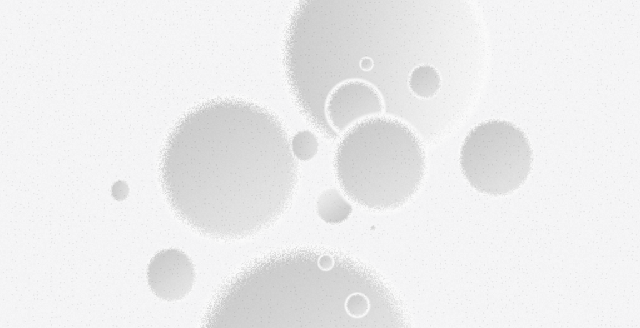
Give the GLSL for this background, as a WebGL 1 fragment shader.

```glsl
precision highp float;

uniform vec2 u_resolution;

#define PAPER vec3(0.958, 0.958, 0.962)
#define RIM_COLOR vec3(0.975)
#define SHADE_DARK 0.795
#define GRAIN_DENSITY 262.0
#define GRAIN_STRENGTH 0.016
#define SPECK_DENSITY 75.0
#define SPECK_STRENGTH 0.05
#define EDGE_DITHER 0.55

float hash(vec2 p) {
  vec3 q = fract(vec3(p.xyx) * 0.1031);
  q += dot(q, q.yzx + 33.33);
  return fract((q.x + q.y) * q.z);
}

// Sparse round specks, one candidate per cell
float specks(vec2 p) {
  vec2 cell = floor(p * SPECK_DENSITY);
  vec2 jitter = 0.25 + 0.5 * vec2(hash(cell + 3.1), hash(cell + 17.7));
  float dist = length(fract(p * SPECK_DENSITY) - jitter);
  float present = step(0.72, hash(cell + 41.3));
  return present * (1.0 - smoothstep(0.08, 0.24, dist));
}

// Pale rim disc below a shaded body; soft is the width of the body's edge
void paintBubble(inout vec3 color, vec2 p, vec2 center, vec2 radius,
                 float rim, float soft, vec2 lightDir, float lightShade, float grain) {
  vec2 local = (p - center) / radius;
  float reach = length(local);
  float dist = (reach - 1.0) * radius.x;
  float pixel = 1.0 / u_resolution.y;

  float rimBlur = pixel + soft * 0.2;
  float rimMask = 1.0 - smoothstep(-rimBlur, rimBlur, dist);
  color = mix(color, RIM_COLOR, rimMask);

  float ramp = smoothstep(-0.1, 1.1, 0.5 + 0.5 * dot(local, lightDir));
  float shade = mix(SHADE_DARK, lightShade, ramp);
  float edge = dist + rim + (grain - 0.5) * soft * EDGE_DITHER;
  float bodyMask = 1.0 - smoothstep(-soft - pixel, pixel, edge);
  color = mix(color, vec3(shade), bodyMask);
}

void main() {
  vec2 p = (gl_FragCoord.xy - vec2(0.5 * u_resolution.x, 0.0)) / u_resolution.y;
  float grain = hash(floor(p * GRAIN_DENSITY) + 500.0);
  vec2 across = vec2(0.98, -0.2);
  vec2 slant = vec2(0.6, -0.8);
  vec3 color = PAPER;

  // Large soft spheres
  paintBubble(color, p, vec2(0.198, 0.835), vec2(0.324), 0.006, 0.040, across, 0.965, grain);
  paintBubble(color, p, vec2(-0.277, 0.485), vec2(0.224, 0.230), 0.004, 0.036, slant, 0.900, grain);
  paintBubble(color, p, vec2(-0.043, -0.091), vec2(0.350), 0.004, 0.055, slant, 0.930, grain);

  // Overlapping middle group
  paintBubble(color, p, vec2(0.043, 0.373), vec2(0.060), 0.002, 0.008, -slant, 0.930, grain);
  paintBubble(color, p, vec2(0.107, 0.668), vec2(0.093), 0.007, 0.012, slant, 0.900, grain);
  paintBubble(color, p, vec2(0.183, 0.500), vec2(0.152, 0.156), 0.007, 0.024, slant, 0.890, grain);

  // Satellites
  paintBubble(color, p, vec2(0.538, 0.518), vec2(0.118, 0.124), 0.003, 0.014, slant, 0.890, grain);
  paintBubble(color, p, vec2(-0.454, 0.162), vec2(0.080, 0.088), 0.002, 0.012, slant, 0.900, grain);
  paintBubble(color, p, vec2(0.320, 0.751), vec2(0.053, 0.056), 0.003, 0.008, slant, 0.880, grain);
  paintBubble(color, p, vec2(-0.046, 0.556), vec2(0.044, 0.050), 0.001, 0.006, across, 0.880, grain);
  paintBubble(color, p, vec2(-0.609, 0.419), vec2(0.031, 0.035), 0.001, 0.005, across, 0.880, grain);

  // Tiny rimmed bubbles
  paintBubble(color, p, vec2(0.142, 0.805), vec2(0.022), 0.004, 0.004, slant, 0.890, grain);
  paintBubble(color, p, vec2(0.018, 0.200), vec2(0.026), 0.004, 0.004, slant, 0.890, grain);
  paintBubble(color, p, vec2(0.114, 0.069), vec2(0.039), 0.005, 0.005, slant, 0.890, grain);
  paintBubble(color, p, vec2(0.162, 0.305), vec2(0.010, 0.008), 0.001, 0.004, slant, 0.900, grain);

  // Paper texture
  color += (grain - 0.5) * GRAIN_STRENGTH;
  color -= specks(p) * SPECK_STRENGTH;
  gl_FragColor = vec4(clamp(color, 0.0, 1.0), 1.0);
}
```
